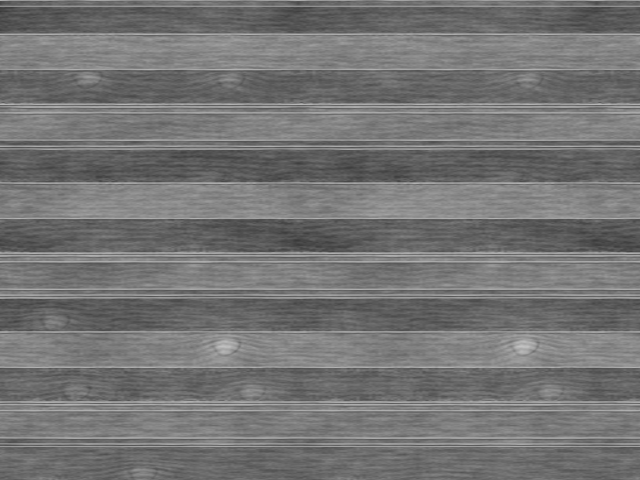
Write a WebGL 1 fragment shader that draws this texture.

```glsl
precision highp float;
uniform vec2 u_resolution;

float hash(vec2 p) {
  return fract(sin(dot(p, vec2(127.1, 311.7))) * 43758.5453);
}

// Value noise that repeats along x after "wrap" cells
float noise(vec2 p, float wrap) {
  vec2 cell = floor(p);
  vec2 f = fract(p);
  f = f * f * (3.0 - 2.0 * f);
  float x0 = mod(cell.x, wrap);
  float x1 = mod(cell.x + 1.0, wrap);
  float low = mix(hash(vec2(x0, cell.y)), hash(vec2(x1, cell.y)), f.x);
  float high = mix(hash(vec2(x0, cell.y + 1.0)), hash(vec2(x1, cell.y + 1.0)), f.x);
  return mix(low, high, f.y);
}

float fbm(vec2 p, float wrap) {
  float sum = 0.0;
  float gain = 0.53;
  for (int i = 0; i < 4; i++) {
    sum += gain * noise(p, wrap);
    p *= 2.0;
    wrap *= 2.0;
    gain *= 0.5;
  }
  return sum;
}

float band(float v, float from, float to, float aa) {
  return smoothstep(from - aa, from + aa, v) - smoothstep(to - aa, to + aa, v);
}

// x: glow, y: grain bend, z: dark ring around the core
vec3 knot(vec2 d, float strength) {
  d /= vec2(0.034, 0.021);
  float r = length(d);
  float ring = exp(-pow((r - 0.85 - 0.15 * sin(d.x * 3.0 + d.y * 2.0)) * 7.0, 2.0));
  return strength * vec3(exp(-r * r), exp(-r * r * 0.35), ring);
}

void main() {
  vec2 p = gl_FragCoord.xy / u_resolution.y;
  p.y = 1.0 - p.y;

  // Board profile repeats downwards, grain repeats across
  float pitch = 0.3102;
  float span = 0.6215;
  float row = floor((p.y - 0.0015) / pitch);
  float v = fract((p.y - 0.0015) / pitch);
  float u = p.x / span;
  float aa = 0.6 / (u_resolution.y * pitch);
  float board = step(0.224, v) + step(0.462, v) + step(0.691, v)
              + step(0.753, v) + step(0.937, v);
  float seed = row * 6.0 + board;

  // Strong knots recur in every repeat, faint ones fade after the first
  vec4 strongX = vec4(0.768, 0.704, 0.754, 0.838);
  vec4 strongY = vec4(0.165, 0.368, 0.720, 0.815);
  vec4 strength = vec4(0.6, 0.3, 1.0, 0.55);
  vec4 faintX = vec4(0.29, 0.18, 0.25, 0.475);
  vec4 faintY = vec4(0.163, 0.670, 0.815, 0.985);
  vec3 knots = vec3(0.0);
  float fade = mix(0.6, 0.15, smoothstep(0.7, 1.1, u));
  for (int i = 0; i < 4; i++) {
    float dx = (fract(u - strongX[i] + 0.5) - 0.5) * span;
    knots += knot(vec2(dx, p.y - strongY[i]), strength[i]);
    dx = (fract(u - faintX[i] + 0.5) - 0.5) * span;
    knots += knot(vec2(dx, p.y - faintY[i]), fade);
  }

  // Base tones of boards and moulded strips
  float light = band(v, 0.224, 0.462, aa) + band(v, 0.753, 0.937, aa);
  float strip = band(v, 0.691, 0.753, aa);
  float groove = band(v, 0.937, 0.996, aa);
  float tone = 0.365 + 0.145 * light + 0.13 * strip + 0.06 * groove;
  tone += 0.04 * (hash(vec2(seed, 4.0)) - 0.5);
  float firstRow = 1.0 - step(0.5, abs(row));
  tone += 0.045 * firstRow * band(v, -0.1, 0.224, aa);
  float topStrip = firstRow * (1.0 - smoothstep(0.032, 0.036, v));
  tone += 0.07 * topStrip;

  // Weathered patches, growth rings and fine fibres
  float patches = fbm(vec2(u * 3.0, p.y * 11.0 + seed * 7.3), 3.0) - 0.5;
  float drift = fbm(vec2(p.x * 2.0, seed * 5.7), 64.0) - 0.5;
  float warp = fbm(vec2(u * 4.0, p.y * 13.0 + seed * 3.1), 4.0);
  float rings = sin(p.y * 620.0 + warp * 14.0 + knots.y * 13.0);
  float fibres = fbm(vec2(u * 20.0, p.y * 150.0 + knots.y * 4.0 + seed), 20.0) - 0.5;
  float pores = noise(vec2(u * 95.0, p.y * 380.0), 95.0) - 0.5;
  tone += 0.17 * patches + 0.09 * drift + 0.15 * fibres + 0.055 * pores;
  tone += rings * (0.012 + 0.018 * warp + 0.02 * knots.y);
  tone += 0.19 * knots.x - 0.09 * knots.z;

  // Paint rubbed away beside the dark boards' edges
  float rub = smoothstep(0.4, 0.8, noise(vec2(u * 5.0, seed * 2.7), 5.0));
  float edge = exp(-abs(v - 0.462) * 45.0) * step(0.462, v)
             + exp(-abs(v - 0.691) * 50.0) + exp(-abs(v - 0.224) * 60.0);
  tone += edge * (0.02 + 0.08 * rub) * (0.6 + 1.6 * pores);

  // Pale ridges with a dark crevice below each
  vec4 upper = vec4(0.224, 0.462, 0.695, 0.713);
  vec4 lower = vec4(0.753, 0.937, 0.977, 0.996);
  for (int i = 0; i < 4; i++) {
    for (int side = 0; side < 2; side++) {
      float at = side == 0 ? upper[i] : lower[i];
      float worn = fbm(vec2(u * 12.0, at * 90.0 + row * 13.0), 12.0);
      float d = v - at - 0.004 * (worn - 0.5);
      float crevice = band(d, 0.005, 0.014, aa);
      float ridge = band(d, -0.0045, 0.0045, aa);
      tone = mix(tone, 0.28, crevice * (0.15 + 0.5 * worn));
      tone = mix(tone, 0.74, ridge * (0.4 + 0.6 * worn));
    }
  }
  tone = mix(tone, 0.66, 0.75 * firstRow * band(v, 0.033, 0.042, aa));

  gl_FragColor = vec4(vec3(clamp(tone, 0.2, 0.85)), 1.0);
}
```
